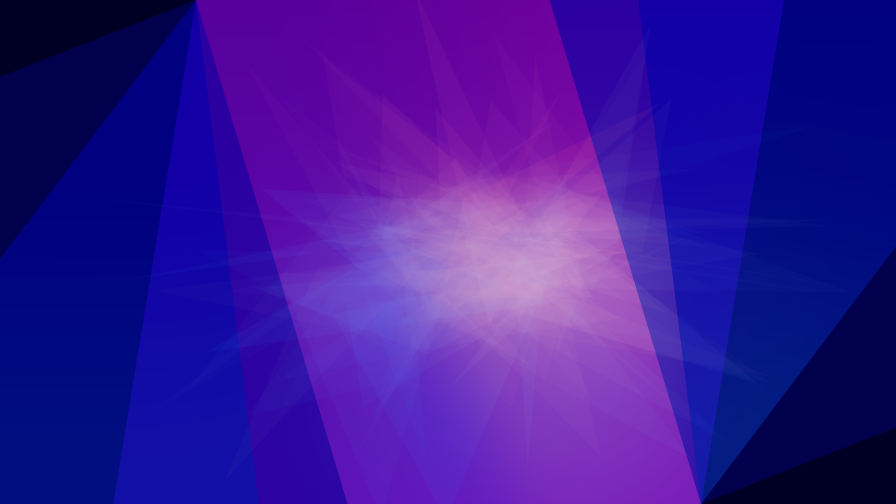
Reproduce this background procedurally as a WebGL 2 fragment shader.

```glsl
#version 300 es
precision highp float;

uniform vec2 u_resolution;
out vec4 fragColor;

const int SHARDS = 96;
const int RAYS = 5;
const vec2 APEX_TOP = vec2(0.389, 1.0);
const vec2 APEX_BOTTOM = vec2(1.391, 0.0);
const vec2 BURST = vec2(0.94, 0.475);

// Ray angles from the vertical, and the light gained on crossing each ray
const float RAY_ANGLE[RAYS] = float[](-1.197, -0.648, -0.163, 0.124, 0.292);
const vec3 RAY_LIGHT[RAYS] = vec3[](
    vec3(0.0, 0.0, 0.16), vec3(0.0, 0.0, 0.20), vec3(0.07, 0.0, 0.15),
    vec3(0.10, 0.0, -0.02), vec3(0.17, 0.0, -0.02));

vec4 hash4(float n) {
    vec4 p = fract(n * vec4(0.1031, 0.1130, 0.0973, 0.1099) + 0.137);
    p += dot(p, p.wzxy + 33.33);
    return fract((p.xxyz + p.yzzw) * p.zywx);
}

float cross2(vec2 a, vec2 b) {
    return a.x * b.y - a.y * b.x;
}

// Signed distance from the line a-b, positive on its left
float lineSide(vec2 p, vec2 a, vec2 b) {
    vec2 e = b - a;
    return cross2(e, p - a) / max(length(e), 1e-4);
}

// Inner distance of a triangle with either winding
float triangle(vec2 p, vec2 a, vec2 b, vec2 c) {
    float winding = cross2(b - a, c - a) < 0.0 ? -1.0 : 1.0;
    vec3 side = winding * vec3(lineSide(p, a, b), lineSide(p, b, c), lineSide(p, c, a));
    return min(side.x, min(side.y, side.z));
}

// Distance past a ray, taken over both mirrored fans
float fanSide(vec2 p, float angle) {
    vec2 normal = vec2(cos(angle), sin(angle));
    return min(dot(p - APEX_TOP, normal), dot(APEX_BOTTOM - p, normal));
}

float coverage(float d, float pixel) {
    return smoothstep(-0.7 * pixel, 0.7 * pixel, d);
}

float glow(vec2 p, vec2 center, vec2 radius) {
    vec2 q = (p - center) / radius;
    return exp(-dot(q, q));
}

vec2 polar(float angle, float reach) {
    return vec2(0.74 * cos(angle), 0.54 * sin(angle)) * reach;
}

// Nested fans of flat blue and violet planes
vec3 fanPlanes(vec2 p, float pixel) {
    vec3 color = vec3(0.0, 0.0, 0.14);
    for (int i = 0; i < RAYS; i++) {
        color += RAY_LIGHT[i] * coverage(fanSide(p, RAY_ANGLE[i]), pixel);
    }
    return color;
}

// Broad translucent facets thrown outward across the burst
vec3 addShards(vec3 color, vec2 p, vec3 tint, float pixel) {
    vec2 q = p - BURST;
    for (int i = 0; i < SHARDS; i++) {
        float n = float(i);
        vec4 h = hash4(n + 1.0);
        vec4 k = hash4(n + 211.0);
        float angle = n * 2.39996 + 0.5 * h.x;
        float reach = 0.3 + 0.75 * h.y;
        float turn = (k.x < 0.5 ? -1.0 : 1.0) * (0.2 + 1.1 * fract(k.x * 2.0));
        vec2 tip = polar(angle, reach);
        vec2 root = (h.zw - 0.5) * vec2(0.50, 0.20) - polar(angle, 0.08);
        vec2 flank = polar(angle + turn, 0.15 + 0.4 * reach * k.y);
        float inside = coverage(triangle(q, tip, root, flank), pixel);
        vec3 shade = tint + (k.z - 0.5) * vec3(0.35, -0.1, -0.2);
        color = mix(color, shade, inside * mix(0.03, 0.09, k.w));
    }
    return color;
}

void main() {
    vec2 p = gl_FragCoord.xy / u_resolution.y;
    p.x += 0.5 * (16.0 / 9.0 - u_resolution.x / u_resolution.y);
    float pixel = 1.0 / u_resolution.y;
    float inner = coverage(fanSide(p, RAY_ANGLE[4]), pixel);
    float middle = coverage(fanSide(p, RAY_ANGLE[3]), pixel);
    float lit = coverage(fanSide(p, RAY_ANGLE[1]), pixel);
    float low = 1.0 - p.y;

    // Planes, with magenta to the right of the middle band
    vec3 color = fanPlanes(p, pixel);
    float right = smoothstep(0.5, 1.25, p.x);
    color += inner * vec3(0.09 * right + 0.02 * low, 0.05 * low, 0.10 * low);
    float outerGreen = smoothstep(0.7, 0.0, p.y) + smoothstep(1.2, 1.6, p.x) * low;
    color.g += 0.06 * outerGreen * lit * (1.0 - middle);

    // Light colour: blue left, rose above right, lilac below
    float warm = smoothstep(-0.22, -0.02, dot(p - BURST, vec2(0.9, 0.4)));
    vec3 bright = mix(vec3(0.52, 0.52, 0.93), vec3(0.86, 0.70, 0.83), warm);
    bright -= vec3(0.0, 0.34, 0.14) * smoothstep(0.04, 0.26, p.y - BURST.y);
    bright -= vec3(0.24, 0.14, 0.0) * smoothstep(0.04, 0.35, BURST.y - p.y);
    float bleed = 0.12 + 0.38 * middle * mix(0.4, 1.0, right) + 0.4 * inner;
    vec3 tint = mix(vec3(0.20, 0.36, 0.78), bright, min(bleed + 0.1 * inner, 1.0));

    // Soft haze beneath the shards
    float haze = 0.30 * glow(p, vec2(1.18, 0.30), vec2(0.36, 0.38));
    haze += 0.14 * glow(p, vec2(0.92, 0.2), vec2(0.3, 0.25));
    haze += 0.30 * glow(p, BURST, vec2(0.28, 0.12));
    color = mix(color, tint, haze * mix(0.45, 1.0, middle) * lit);
    color = addShards(color, p, tint, pixel);

    fragColor = vec4(clamp(color, 0.0, 1.0), 1.0);
}
```
